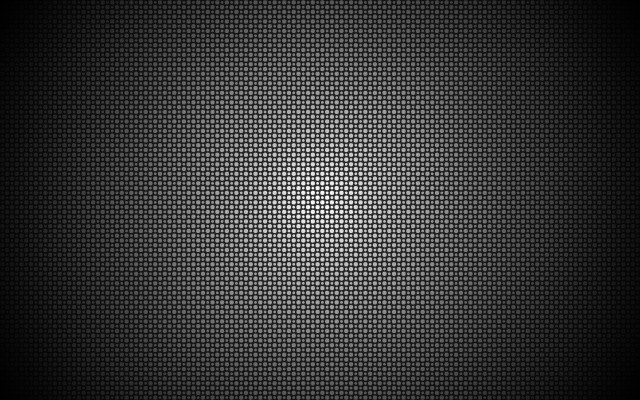
A WebGL 2 fragment shader for this pattern:

```glsl
#version 300 es
precision highp float;
// Perforated dark panel: staggered large and small dots under a central spotlight.

uniform vec2 u_resolution;
out vec4 fragColor;

const vec2 CANVAS = vec2(1.6, 1.0);          // canvas size in units of its height
const vec2 DOT_COUNT = vec2(134.0, 84.0);    // even counts keep the stagger seamless
const float LARGE_RADIUS = 0.0052;
const float SMALL_RADIUS = 0.0033;
const float LARGE_SQUARENESS = 2.4;          // superellipse exponent, 2 is a circle
const float SMALL_SQUARENESS = 2.0;
const float LIGHT_REACH = 0.95;              // distance at which the light ends
const float DOT_FALLOFF = 1.45;
const float PANEL_FALLOFF = 1.1;
const vec3 DOT_COLOR = vec3(1.0);
const vec3 PANEL_COLOR = vec3(0.19);

// Approximate signed distance to a superellipse.
float dotDistance(vec2 p, float radius, float squareness) {
  vec2 q = pow(abs(p) / radius + 1e-5, vec2(squareness));
  return radius * (pow(q.x + q.y, 1.0 / squareness) - 1.0);
}

// Coverage by the dot in one grid cell; size alternates like a checkerboard.
float dotCoverage(vec2 p, vec2 cell, float pixel) {
  vec2 center = (cell + 0.5) * CANVAS / DOT_COUNT;
  bool large = mod(cell.x + cell.y, 2.0) < 0.5;
  float radius = large ? LARGE_RADIUS : SMALL_RADIUS;
  float squareness = large ? LARGE_SQUARENESS : SMALL_SQUARENESS;
  float d = dotDistance(p - center, radius, squareness);
  return clamp(0.5 - d / pixel, 0.0, 1.0);
}

void main() {
  vec2 uv = gl_FragCoord.xy / u_resolution;
  vec2 p = uv * CANVAS;
  float pixel = max(CANVAS.x / u_resolution.x, CANVAS.y / u_resolution.y);

  // Dots, including neighbours whose soft edges cross the cell border
  vec2 cell = floor(uv * DOT_COUNT);
  float coverage = 0.0;
  for (int y = -1; y <= 1; y++) {
    for (int x = -1; x <= 1; x++) {
      coverage += dotCoverage(p, cell + vec2(x, y), pixel);
    }
  }
  coverage = min(coverage, 1.0);

  // Spotlight, symmetric so that opposite edges agree
  float light = max(1.0 - length(p - 0.5 * CANVAS) / LIGHT_REACH, 0.0);
  vec3 panel = PANEL_COLOR * pow(light, PANEL_FALLOFF);
  vec3 dots = DOT_COLOR * pow(light, DOT_FALLOFF);

  fragColor = vec4(mix(panel, dots, coverage), 1.0);
}
```
